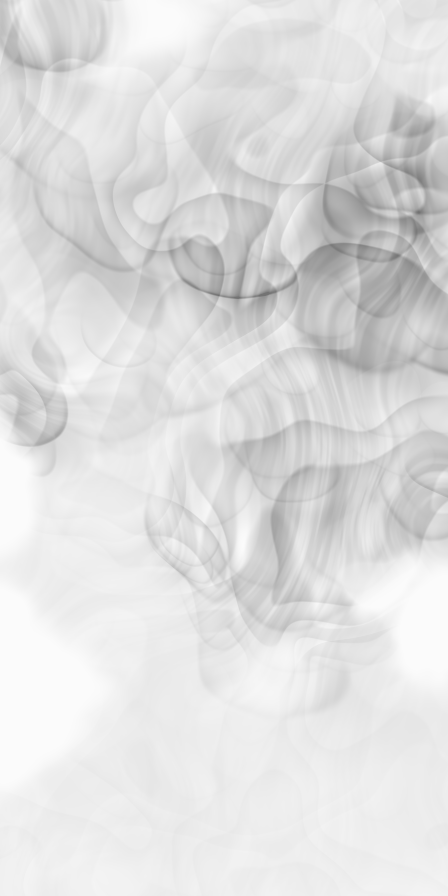
This background is drawn by a Shadertoy shader. Its source:

```glsl
// Pale grey ink billowing through clear water.
// A density field sets where ink gathers; smooth translucent shells with dark
// lower rims are layered over it, then silky streaks and pleated sheets.

// Gathering places: centre x, centre y, radius, strength (canvas width = 1)
const vec4 INK[11] = vec4[11](
    vec4(0.28, 1.56, 0.17, 0.25), vec4(0.93, 1.64, 0.15, 0.65),
    vec4(0.80, 1.36, 0.23, 0.95), vec4(0.52, 1.44, 0.13, 0.75),
    vec4(0.10, 1.94, 0.15, 0.75), vec4(0.07, 1.10, 0.14, 0.50),
    vec4(0.25, 1.24, 0.15, 0.20), vec4(0.92, 0.92, 0.18, 0.50),
    vec4(0.66, 0.80, 0.20, 0.60), vec4(0.61, 1.03, 0.11, 0.45),
    vec4(0.45, 0.83, 0.10, 0.25));

// Clear water: centre x, centre y, radius, strength
const vec4 CLEAR[6] = vec4[6](
    vec4(0.00, 0.92, 0.13, 1.0), vec4(0.00, 0.48, 0.19, 1.0),
    vec4(1.02, 0.55, 0.13, 1.0), vec4(0.30, 1.98, 0.18, 0.6),
    vec4(0.57, 0.49, 0.11, 0.4), vec4(0.84, 0.70, 0.07, 0.8));

float hash(vec2 p) {
    vec3 q = fract(vec3(p.xyx) * 0.1031);
    q += dot(q, q.yzx + 33.33);
    return fract((q.x + q.y) * q.z);
}

float noise(vec2 p) {
    vec2 i = floor(p), f = fract(p);
    f = f * f * f * (f * (f * 6.0 - 15.0) + 10.0);
    return mix(mix(hash(i), hash(i + vec2(1, 0)), f.x),
               mix(hash(i + vec2(0, 1)), hash(i + vec2(1, 1)), f.x), f.y);
}

mat2 rotate(float a) {
    return mat2(cos(a), sin(a), -sin(a), cos(a));
}

float fbm(vec2 p, int octaves) {
    float sum = 0.0, amp = 0.5, total = 0.0;
    for (int i = 0; i < octaves; i++) {
        sum += amp * noise(p);
        total += amp;
        p = rotate(0.6) * p * 2.03 + 17.0;
        amp *= 0.45;
    }
    return sum / total;
}

vec2 swirl(vec2 p, float scale, float amount, int octaves) {
    vec2 n = vec2(fbm(p * scale + 3.0, octaves), fbm(p * scale + 41.0, octaves));
    return p + amount * (n - 0.5);
}

float falloff(vec2 p, vec4 spot) {
    vec2 q = (p - spot.xy) / spot.z;
    return spot.w * exp(-dot(q, q));
}

float inkDensity(vec2 p) {
    float sum = 0.08 + 0.13 * smoothstep(1.0, 1.6, p.y);
    for (int i = 0; i < 11; i++) sum += falloff(p, INK[i]);
    return min(sum, 1.0);
}

float plumeMask(vec2 p) {
    float water = 0.0;
    for (int i = 0; i < 6; i++) water += falloff(p, CLEAR[i]);
    return 1.0 - smoothstep(0.12, 0.55, water);
}

// Soft streaks that lean along the rising plume
float silk(vec2 p) {
    vec2 q = rotate(0.25) * swirl(p, 2.2, 0.7, 2);
    float n = 0.5 * noise(q * vec2(16.0, 4.0)) + 0.3 * noise(q * vec2(41.0, 7.0))
            + 0.2 * noise(q * vec2(95.0, 13.0));
    return smoothstep(0.2, 0.8, n);
}

// Overlapping sheets: each darkens slowly, then ends at a crisp edge
float pleats(vec2 p, float count) {
    vec2 q = swirl(p, 3.0, 0.5, 2);
    float f = fract(count * fbm(q * vec2(3.2, 2.2) + 11.0, 2) + 0.6 * q.x);
    return f * f * (1.0 - smoothstep(0.9, 1.0, f));
}

// One translucent puff: crisp dark lower rim, pale dissolving top
float addShell(float tone, vec2 p, vec2 centre, float radius, float folds,
               float opacity, float seed) {
    float ink = inkDensity(centre) * mix(0.6, 1.25, hash(vec2(seed, 3.0)));
    float stretch = mix(0.8, 1.25, hash(vec2(seed, 5.0)));
    vec2 q = rotate(6.28 * hash(vec2(seed, 9.0))) * (p - centre) / radius;
    float len = length(q * vec2(stretch, 1.0 / stretch));
    len += 0.2 * (noise(p * 6.0 + seed) - 0.5);
    float softness = mix(0.04, 0.18, hash(vec2(seed, 13.0)));
    float mask = 1.0 - smoothstep(1.0 - softness, 1.0, len);
    float lower = smoothstep(0.8, -0.6, (p.y - centre.y) / radius);
    float rim = pow(min(len, 1.0), 6.0) * lower;
    float line = exp(-pow((len - 0.93) / 0.045, 2.0)) * (0.3 + 0.7 * lower);
    float shade = 0.955 - ink * (0.05 + 0.2 * folds + 0.3 * rim + 0.1 * line);
    return mix(tone, shade, mask * opacity * (0.25 + 0.65 * lower));
}

// Jittered puffs, one per cell
float addPuffs(float tone, vec2 p, float cell, float folds, float opacity) {
    vec2 home = floor(p / cell);
    for (int k = 0; k < 9; k++) {
        vec2 id = home + vec2(k % 3 - 1, 1 - k / 3);
        float seed = 90.0 * hash(id + 60.0 * cell + 20.0);
        vec2 jitter = vec2(hash(id + 31.0), hash(id + 57.0)) - 0.5;
        float radius = cell * mix(0.38, 0.62, hash(id + 83.0));
        vec2 centre = (id + 0.5 + 0.6 * jitter) * cell;
        tone = addShell(tone, p, centre, radius, folds, opacity, seed);
    }
    return tone;
}

void mainImage(out vec4 fragColor, in vec2 fragCoord) {
    vec2 p = fragCoord / iResolution.xy * vec2(1.0, 2.0);
    vec2 flow = swirl(p, 3.5, 0.17, 2);
    float density = inkDensity(flow);
    float folds = silk(p);
    float plume = plumeMask(swirl(p, 5.0, 0.22, 3));

    // Drifting haze, then puffs from large to small
    float haze = 0.45 + 0.5 * folds + 0.8 * (fbm(flow * 5.0, 4) - 0.5);
    float tone = 0.945 - 0.36 * density * haze;
    tone = addPuffs(tone, flow, 0.37, folds, 0.9);
    for (int i = 0; i < 11; i++) {
        tone = addShell(tone, flow, INK[i].xy, INK[i].z * 0.8, folds, 0.85, float(i) * 7.3);
    }
    tone = addPuffs(tone, flow, 0.18, folds, 0.5);

    // Dark sheets and pale glints inside the denser ink
    tone -= 0.20 * density * pleats(p, 6.0);
    tone += 0.14 * density * pleats(rotate(1.1) * p + 5.0, 5.0);

    float cover = max(plume, smoothstep(0.3, 0.7, density));
    tone = mix(0.985, tone, cover);
    fragColor = vec4(vec3(clamp(tone, 0.45, 0.99)), 1.0);
}
```
